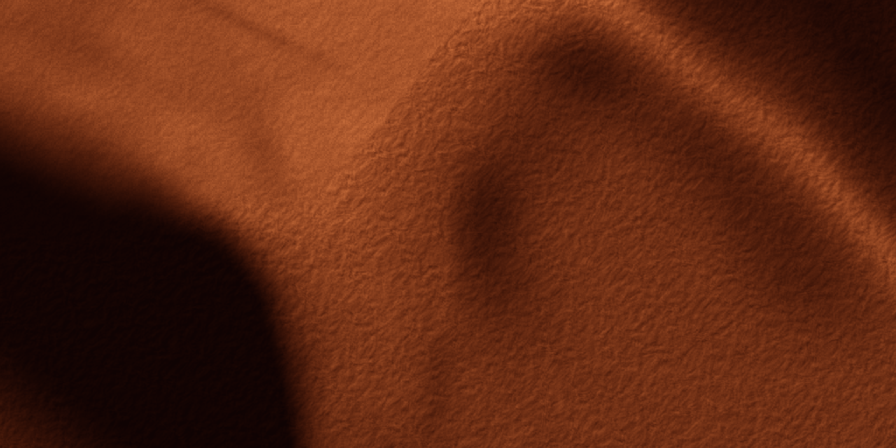
Write a WebGL 1 fragment shader that draws this texture.

```glsl
precision highp float;
// Draped brown suede: a lit back plane, a rounded fold, and deep soft shadows.
uniform vec2 u_resolution;

float hash(vec2 p) {
  vec3 q = fract(p.xyx * vec3(0.1031, 0.1030, 0.0973));
  q += dot(q, q.yzx + 33.33);
  return fract((q.x + q.y) * q.z);
}

float noise(vec2 p) {
  vec2 i = floor(p), f = fract(p);
  f = f * f * (3.0 - 2.0 * f);
  return mix(mix(hash(i), hash(i + vec2(1.0, 0.0)), f.x),
             mix(hash(i + vec2(0.0, 1.0)), hash(i + 1.0), f.x), f.y);
}

float fbm(vec2 p) {
  float sum = 0.0, amp = 0.5;
  for (int i = 0; i < 4; i++) {
    sum += amp * noise(p);
    p = mat2(1.6, 1.2, -1.2, 1.6) * p + 7.3;
    amp *= 0.5;
  }
  return sum;
}

// Soft elliptical spot, turned by an angle.
float spot(vec2 p, vec2 centre, vec2 radius, float angle) {
  vec2 d = p - centre;
  float c = cos(angle), s = sin(angle);
  d = vec2(c * d.x + s * d.y, c * d.y - s * d.x) / radius;
  return exp(-dot(d, d));
}

// Pebbled nap, lit from the upper left.
float nap(vec2 p) {
  vec2 q = p * 88.0 + 1.5 * noise(p * 30.0);
  vec2 toLight = vec2(-0.35, 0.45);
  float relief = noise(q) - noise(q + toLight);
  float fine = noise(q * 2.1 + 9.0) - noise(q * 2.1 + 9.0 + toLight);
  return relief + 0.7 * fine;
}

float backTone(vec2 p) {
  float tone = 0.74 + 0.18 * smoothstep(0.0, 0.9, p.x);
  tone -= 0.14 * spot(p, vec2(0.60, 0.63), vec2(0.05, 0.14), 0.4);
  tone -= 0.12 * spot(p, vec2(0.56, 0.94), vec2(0.20, 0.018), -0.44);
  tone -= 0.10 * spot(p, vec2(0.28, 0.84), vec2(0.30, 0.05), -0.5);
  tone += 0.10 * spot(p, vec2(0.45, 0.72), vec2(0.20, 0.06), -0.5);
  return tone + 0.16 * (fbm(vec2(p.x + p.y, p.y * 2.0 - p.x) * 5.0) - 0.47);
}

float humpTone(vec2 p, float foldDist) {
  float tone = 0.58;
  // Light along the fold and over the crown
  tone += 0.24 * exp(-max(foldDist, 0.0) / 0.16) * smoothstep(0.30, 0.60, p.y);
  tone += 0.20 * spot(p, vec2(1.20, 1.00), vec2(0.20, 0.09), 0.0);
  tone += 0.10 * spot(p, vec2(0.80, 0.40), vec2(0.15, 0.22), 0.3);
  // Shaded hollows
  tone -= 0.26 * spot(p, vec2(1.29, 0.86), vec2(0.13, 0.10), -0.5);
  tone -= 0.15 * spot(p, vec2(1.20, 0.70), vec2(0.13, 0.16), -0.4);
  tone -= 0.27 * spot(p, vec2(1.08, 0.53), vec2(0.09, 0.13), -0.2);
  tone -= 0.17 * spot(p, vec2(1.12, 0.36), vec2(0.10, 0.14), 0.2);
  tone -= 0.21 * spot(p, vec2(1.58, 0.66), vec2(0.32, 0.11), -0.75);
  tone -= 0.15 * spot(p, vec2(1.78, 0.39), vec2(0.18, 0.12), -0.8);
  // Upright crease
  tone += 0.08 * spot(p, vec2(0.99, 0.36), vec2(0.025, 0.14), 0.0);
  tone -= 0.13 * spot(p, vec2(0.98, 0.14), vec2(0.04, 0.14), -0.1);
  // Right-hand rim, falling away into shade
  float rimY = 0.97 - 0.92 * (p.x - 1.4) + 0.045 * spot(p, vec2(1.77, p.y), vec2(0.15), 0.0);
  float rimDist = (p.y - rimY) * 0.735;
  tone += 0.20 * exp(-pow(rimDist / 0.055, 2.0));
  float beyond = mix(0.34, 0.12, smoothstep(0.04, 0.28, rimDist));
  return mix(tone, beyond, smoothstep(-0.01, 0.12, rimDist));
}

// Signed distance above the edge of the large left shadow.
float shadowDistance(vec2 p) {
  float u = min(p.x, 0.76) / 0.68;
  float edgeY = 0.70 - 0.42 * p.x - 0.41 * pow(u, 10.0);
  float slope = 0.42 + 6.0 * pow(u, 9.0);
  return (p.y - edgeY) / sqrt(1.0 + slope * slope);
}

vec3 suedeColour(float t) {
  t = clamp(t, 0.0, 1.2);
  return vec3(0.06 + 0.66 * t, 0.01 + t * (0.22 + 0.15 * t), 0.01 + t * (0.04 + 0.15 * t));
}

void main() {
  vec2 p = gl_FragCoord.xy / u_resolution.y;

  // Back plane ends sharply at the fold, softly in the valley
  float h = p.y - 0.57;
  float foldDist = (p.x - (0.74 + 0.7 * h + 0.15 * h * h)) * 0.8;
  float softness = mix(0.05, 0.006, smoothstep(0.55, 0.70, p.y));
  float back = 1.0 - smoothstep(-softness, softness, foldDist);
  back *= smoothstep(0.50, 0.60, p.y + 0.15 * max(0.6 - p.x, 0.0));
  float tone = mix(humpTone(p, foldDist), backTone(p), back);

  // Left shadow with a faint glow in the lower corner
  float reach = mix(0.17, 0.07, smoothstep(0.10, 0.60, p.x));
  float wobble = 0.03 * (fbm(p * 9.0) - 0.47);
  float lit = smoothstep(-0.6 * reach, reach, shadowDistance(p) + wobble);
  float corner = 0.30 * (1.0 - smoothstep(-0.05, 0.28, p.x * 0.8 + p.y));
  tone = mix(0.02 + corner, tone, lit);

  // Surface grain
  float grain = nap(p) * mix(0.34, 0.13, back);
  grain += 0.10 * (hash(floor(p * 256.0)) - 0.5);
  tone += grain * (0.12 + 0.75 * clamp(tone, 0.0, 1.0));
  tone += 0.07 * (fbm(p * 14.0) - 0.47) * lit;
  gl_FragColor = vec4(suedeColour(tone), 1.0);
}
```
